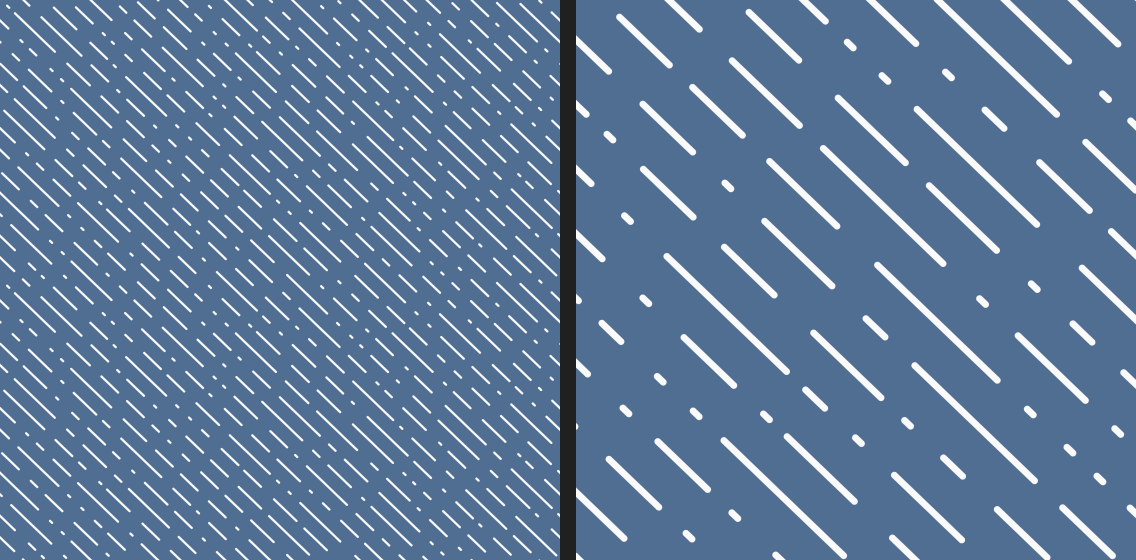
Left: the whole. Right: its middle third, enlarged.
Give the GLSL for this pattern, as a WebGL 2 fragment shader.

```glsl
#version 300 es
precision highp float;
// Slanted rows of round-capped white dashes of mixed lengths on slate blue.

uniform vec2 u_resolution;
out vec4 fragColor;

const vec3 SLATE = vec3(0.31, 0.43, 0.57);
const vec3 WHITE = vec3(0.98);

const vec2 ROWS = vec2(25.0, 26.0);  // rows crossing the bottom and left edges
const float ROW_PHASE = 0.05;        // offset of the rows, in row spacings
const float ROW_CYCLE = 13.0;        // rows before the dashes repeat
const float GROUPS = 41.0;           // dash groups in one cycle
const float RADIUS = 0.002;          // half the line width
const float JITTER = 0.009;          // range of dash shifts along x

// Dash lengths in each group, measured along x.
const int DASHES = 7;
const float LENGTHS[DASHES] = float[](0.0742, 0.0430, 0.0326, 0.0326, 0.0143, 0.0065, 0.0065);
const float LENGTH_SUM = 0.2097;

float hash(uint n) {
    n = (n ^ 61u) ^ (n >> 16);
    n *= 9u;
    n ^= n >> 4;
    n *= 668265u;
    n ^= n >> 15;
    return float(n & 65535u) / 65536.0;
}

// Distance to a horizontal capsule centred at the origin.
float capsule(vec2 p, float halfLength, float radius) {
    return length(vec2(max(abs(p.x) - halfLength, 0.0), p.y)) - radius;
}

// Distance to the dashes of one group; x runs from its start,
// stretch converts x to length along the row.
float dashGroup(float x, float across, float stretch, float width, int group) {
    uint seed = uint(group) * 16u;
    float gap = (width - LENGTH_SUM) / float(DASHES);

    // A stride and an offset modulo a prime shuffle the lengths.
    int stride = 1 + int(hash(seed) * float(DASHES - 1));
    int offset = int(hash(seed + 1u) * float(DASHES));

    float nearest = 1.0;
    float start = 0.0;
    for (int k = 0; k < DASHES; k++) {
        float len = LENGTHS[(k * stride + offset) % DASHES];
        float shift = JITTER * (hash(seed + 2u + uint(k)) - 0.5);
        float centre = start + 0.5 * (len + gap) + shift;
        vec2 local = vec2((x - centre) * stretch, across);
        nearest = min(nearest, capsule(local, 0.5 * len * stretch - RADIUS, RADIUS));
        start += len + gap;
    }
    return nearest;
}

// Distance to the dashes: the rows join into one strand that wraps around.
float dashedRows(vec2 uv) {
    float density = length(ROWS);
    vec2 normal = ROWS / density;

    // Nearest row and the foot of the perpendicular on it.
    float u = dot(uv, ROWS) - ROW_PHASE + 0.5;
    float row = floor(u);
    float across = (u - row - 0.5) / density;
    float footX = uv.x - normal.x * across;

    // Position along the strand, split into groups.
    float strand = mod(footX + row, ROW_CYCLE);
    float width = ROW_CYCLE / GROUPS;
    float q = strand / width;
    int group = int(mod(floor(q), GROUPS));
    return dashGroup(fract(q) * width, across, 1.0 / normal.y, width, group);
}

void main() {
    vec2 uv = gl_FragCoord.xy / u_resolution;
    float soft = 0.7 / min(u_resolution.x, u_resolution.y);
    float ink = 1.0 - smoothstep(-soft, soft, dashedRows(uv));
    fragColor = vec4(mix(SLATE, WHITE, ink), 1.0);
}
```
